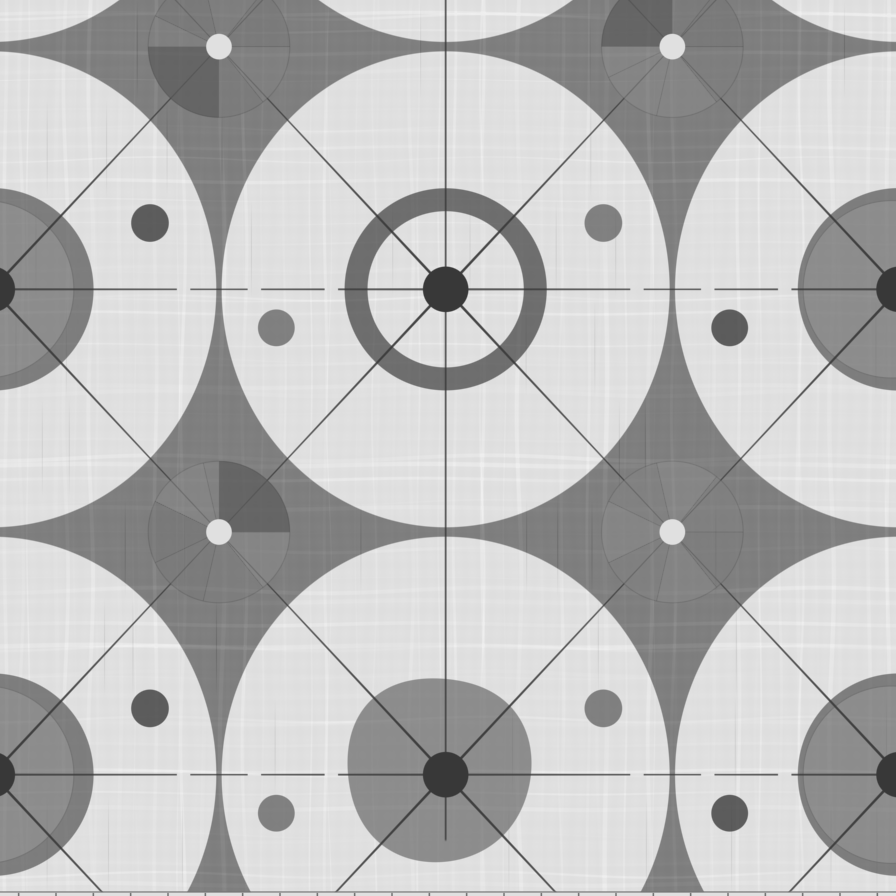
Give the GLSL for this pattern, as a three.js fragment shader.

```glsl
varying vec2 vUv;

const vec2 PERIOD = vec2(0.506, 0.5417);
const vec2 HUB_ORIGIN = vec2(0.4974, 0.6771);
const vec2 DISC_RADII = vec2(0.2500, 0.2656);
const float EDGE = 0.001;
const float TAU = 6.28318;
const float LIGHT = 0.875;
const float GROUND = 0.495;
const float INK = 0.22;

float hash(vec2 p) {
  return fract(sin(dot(p, vec2(12.99, 78.23))) * 4375.85);
}

float fill(float d) {
  return 1.0 - smoothstep(-EDGE, EDGE, d);
}

float circle(vec2 p, float radius) {
  return length(p) - radius;
}

float line(float offset, float halfWidth) {
  return fill(abs(offset) - halfWidth);
}

// One pale thread per cell of a jittered row, gathered into bands
float threads(float x, float along, float count, float seed) {
  float g = x * count + 0.06 * sin(along * 17.0 + seed);
  float id = floor(g);
  float center = id + 0.25 + 0.5 * hash(vec2(id, seed));
  float halfWidth = mix(0.0005, 0.0025, hash(vec2(seed, id)));
  float band = smoothstep(-0.7, 0.8, sin(x * 38.0 + seed) + 0.6 * sin(x * 71.0));
  float fade = 0.7 + 0.3 * sin(along * 11.0 + id * 5.0);
  return line((g - center) / count, halfWidth) * fade * mix(0.25, 1.0, band);
}

// Sparse short dark scratches along the warp
float scratches(vec2 uv, vec2 grid) {
  vec2 id = floor(uv * grid);
  vec2 f = fract(uv * grid);
  float x = (f.x - 0.2 - 0.6 * hash(id)) / grid.x;
  float taper = sin(f.y * 0.5 * TAU);
  return line(x, 0.0005) * taper * step(0.8, hash(id + 9.0));
}

float weave(vec2 uv) {
  float warp = threads(uv.x, uv.y, 42.0, 1.0) + threads(uv.x, uv.y, 23.0, 5.0);
  float weft = threads(uv.y, uv.x, 38.0, 3.0) + threads(uv.y, uv.x, 19.0, 8.0);
  float grain = sin(uv.x * 410.0 + sin(uv.y * 31.0)) + sin(uv.y * 370.0);
  return 0.034 * min(warp + weft, 1.7) + 0.003 * grain
    - 0.07 * scratches(uv, vec2(31.0, 9.0));
}

// Solid core: layered on odd columns, a ring or a soft blob on even ones
float paintCore(float tone, vec2 p, float oddColumn, float oddRow, float cloth) {
  float layered = mix(tone, 0.49 + cloth, fill(circle(p, 0.113)));
  vec2 q = p + vec2(0.008, 0.0);
  layered = mix(layered, 0.55 + cloth, fill(circle(q, 0.099)));
  layered = mix(layered, 0.41, 0.6 * line(circle(q, 0.099), 0.0006));

  float ring = mix(tone, 0.43 + cloth, fill(abs(circle(p, 0.100)) - 0.0128));

  vec2 b = p + vec2(0.008, -0.0065);
  float wobble = 0.002 * sin(3.0 * atan(b.y, b.x) + 0.6)
    + 0.0015 * sin(4.0 * atan(b.y, b.x) - 1.5);
  float blob = mix(tone, 0.55 + cloth, fill(circle(b, 0.104 + wobble)));
  return mix(mix(ring, blob, oddRow), layered, oddColumn);
}

// Pinwheel of faint sectors with one dark quarter
float paintWheel(float tone, vec2 p, vec2 id, float cloth) {
  float r = length(p);
  float turn = fract(atan(p.y, p.x) / TAU);
  float slot = turn * 7.0;
  float sector = 0.50 + 0.05 * (hash(floor(slot) + id * 3.0) - 0.5) + cloth;
  float seam = (0.5 - abs(fract(slot) - 0.5)) * TAU * r / 7.0;
  sector -= 0.06 * line(seam, 0.0005);

  float quarter = (1.0 + id.y) * (1.0 - id.x);
  float shaded = clamp(max(-id.x, 1.0 + id.y), 0.0, 1.0);
  float fromMiddle = abs(fract(turn - (quarter + 0.5) / 4.0 + 0.5) - 0.5);
  float dark = fill((fromMiddle - 0.125) * TAU * r) * shaded;
  sector = mix(sector, 0.395 + 0.5 * cloth, dark);

  tone = mix(tone, sector, fill(r - 0.079));
  return tone - 0.06 * line(r - 0.079, 0.0006);
}

float dashGap(float x, float at) {
  return 1.0 - fill(abs(x - at) - 0.0075);
}

// Tapered diagonals, a dashed horizontal and an upright on even columns
float spokes(vec2 p, float wheelMask, float upright) {
  vec2 dir = normalize(PERIOD);
  float reach = clamp(length(p) / 0.37, 0.0, 1.0);
  float offset = abs(p.x) * dir.y - abs(p.y) * dir.x;
  float diagonal = line(offset, mix(0.0015, 0.0005, reach))
    * mix(0.95, 0.7, reach) * (1.0 - 0.55 * wheelMask);
  float dashes = dashGap(p.x, -0.2135) * dashGap(p.x, -0.1276) * dashGap(p.x, 0.2135);
  float across = line(p.y, mix(0.0012, 0.0006, reach)) * dashes * 0.8;
  float up = line(p.x, 0.0010) * upright * 0.8;
  return max(diagonal, max(across, up));
}

void main() {
  vec2 grid = (vUv - HUB_ORIGIN) / PERIOD;
  vec2 id = floor(grid + 0.5);
  vec2 p = (grid - id) * PERIOD;
  vec2 wheelId = floor(grid);
  vec2 w = (fract(grid) - 0.5) * PERIOD;
  float oddColumn = mod(id.x, 2.0);
  float oddRow = mod(id.y, 2.0);
  float cloth = weave(vUv);

  // Ground, discs and cores
  float disc = (length(p / DISC_RADII) - 1.0) * DISC_RADII.x;
  float tone = mix(GROUND, LIGHT, fill(disc)) + cloth;
  tone = paintCore(tone, p, oddColumn, oddRow, 0.4 * cloth);
  tone = paintWheel(tone, w, wheelId, 0.5 * cloth);

  // Satellite dots
  float dots = min(circle(p - vec2(0.176, 0.074), 0.021),
                   circle(p + vec2(0.189, 0.043), 0.0205));
  tone = mix(tone, mix(0.50, 0.36, oddColumn) + 0.3 * cloth, fill(dots));

  // Spokes and hubs
  float upright = (1.0 - oddColumn) * smoothstep(0.060, 0.064, vUv.y);
  tone = mix(tone, INK, spokes(p, fill(circle(w, 0.079)), upright));
  tone = mix(tone, INK, fill(circle(p, 0.0254)));
  tone = mix(tone, 0.88, fill(circle(w, 0.0143)));

  // Pale selvage with stitches
  tone = mix(tone, 0.88, fill(vUv.y - 0.0045));
  tone = mix(tone, 0.41, line(vUv.y - 0.0045, 0.0006));
  float stitch = (fract(vUv.x * 24.0) - 0.5) / 24.0;
  tone = mix(tone, 0.41, line(stitch, 0.0008) * fill(vUv.y - 0.0035));

  gl_FragColor = vec4(vec3(tone), 1.0);
}
```
